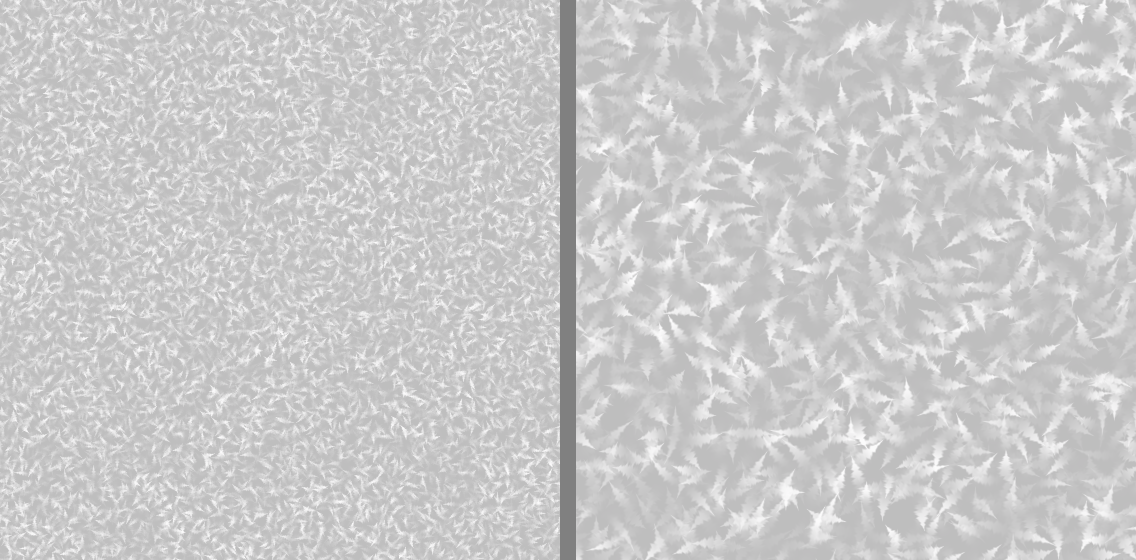
Left: the whole. Right: its middle third, enlarged.
This texture is drawn by a WebGL 1 fragment shader. Its source:

```glsl
precision highp float;
// Pale grey ground strewn with short white feathery blades in all directions.
// Each grid cell scatters several blades; every blade fades in from a soft base
// to a bright pointed tip, with edges made ragged by layered sines.
uniform vec2 u_resolution;

#define CELLS 48.0          // grid cells across the canvas
#define BLADES 6            // blades per cell
#define BLADE_LENGTH 0.025  // mean length, in canvas units
#define BLADE_WIDTH 0.0031  // half width at the widest point
#define BEND 0.09           // largest sideways curve, relative to length
#define RAGGED 0.22         // edge roughness, relative to width
#define FAINT 0.10          // opacity of the weakest blades
#define STRONG 0.96         // opacity of the strongest blades
#define GROUND vec3(0.747, 0.746, 0.747)
#define WHITE vec3(0.985, 0.983, 0.985)

const float TAU = 6.2831853;

// Four random values per blade
vec4 hash4(vec3 seed) {
  vec4 q = fract(seed.xyzx * vec4(0.1031, 0.1030, 0.0973, 0.1099));
  q += dot(q, q.wzxy + 33.33);
  return fract((q.xxyz + q.yzzw) * q.zywx);
}

// Broad, gentle change in how strongly the blades show
float patches(vec2 p) {
  float wave = sin(p.x * 19.0 + 2.0 * sin(p.y * 13.0))
             + sin(p.y * 23.0 + 2.0 * sin(p.x * 17.0 + 1.3));
  return 1.0 + 0.09 * wave;
}

// Opacity of one blade; offset is measured from its centre
float blade(vec2 offset, vec4 look, float pixel) {
  float angle = look.x * TAU;
  vec2 axis = vec2(cos(angle), sin(angle));
  float len = BLADE_LENGTH * mix(0.7, 1.25, look.y);
  float t = dot(offset, axis) / len + 0.5;
  if (t < 0.0 || t > 1.0) return 0.0;

  // Curved spine and tapering outline
  float across = dot(offset, vec2(-axis.y, axis.x));
  across += (look.z - 0.5) * 8.0 * BEND * len * (t * (1.0 - t) - 0.125);
  float taper = mix(0.6, 1.0, smoothstep(0.0, 0.4, t))
              * (1.0 - smoothstep(0.4, 1.0, t));
  float teeth = sin(t * 37.0 + look.y * 50.0) + 0.6 * sin(t * 71.0 + look.z * 40.0);
  float halfWidth = BLADE_WIDTH * mix(0.75, 1.2, look.z)
                  * taper * (1.0 + RAGGED * teeth);

  // Crisp near the tip, feathered near the base
  float blur = 0.7 * pixel + 0.0016 * (1.0 - t);
  float body = 1.0 - smoothstep(halfWidth - blur, halfWidth + blur, abs(across));
  float fade = smoothstep(0.0, 0.8, t) * (1.0 - smoothstep(0.93, 1.0, t));
  return body * fade * mix(FAINT, STRONG, look.w * look.w);
}

void main() {
  float side = min(u_resolution.x, u_resolution.y);
  vec2 p = gl_FragCoord.xy / side;
  vec2 cell = floor(p * CELLS);
  float strength = patches(p);
  float bare = 1.0;  // share of the ground still showing

  for (int y = -1; y <= 1; y++) {
    for (int x = -1; x <= 1; x++) {
      vec2 home = cell + vec2(float(x), float(y));
      for (int i = 0; i < BLADES; i++) {
        vec3 seed = vec3(home + 7.0, float(i) * 17.0 + 3.0);
        vec4 place = hash4(seed);
        vec4 look = hash4(seed + vec3(91.7, 37.3, 211.9));
        vec2 centre = (home + place.xy) / CELLS;
        bare *= 1.0 - min(strength * blade(p - centre, look, 1.0 / side), 1.0);
      }
    }
  }
  gl_FragColor = vec4(mix(WHITE, GROUND, bare), 1.0);
}
```
